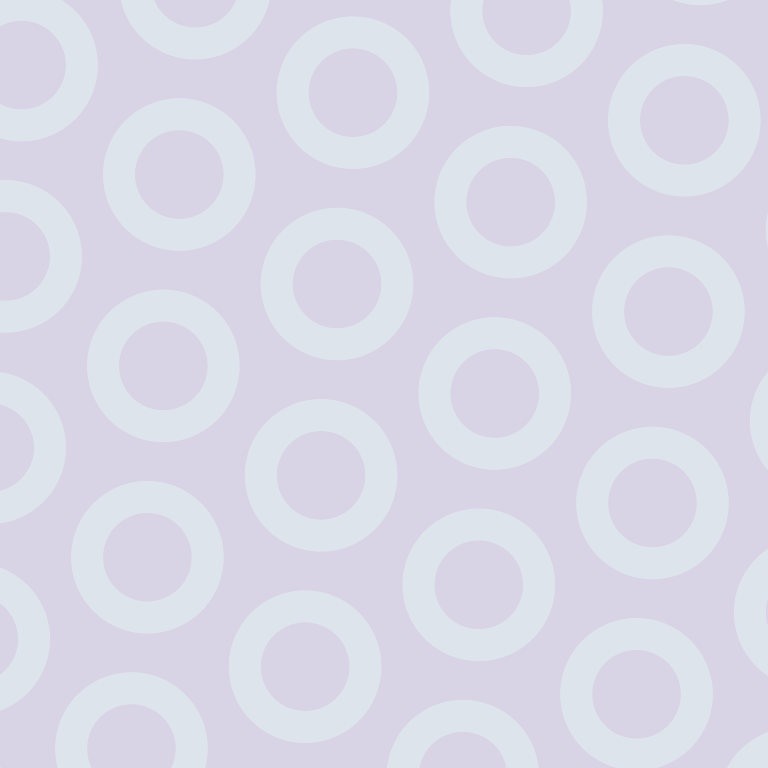
Give the GLSL for this pattern, as a three.js fragment shader.

```glsl
// Pale rings on a lilac ground, set on a tilted triangular lattice.
varying vec2 vUv;

const vec3 GROUND_COLOR = vec3(0.851, 0.831, 0.898);
const vec3 RING_COLOR = vec3(0.867, 0.894, 0.922);
const float SPACING = 0.25;             // distance between neighbouring ring centres
const float TILT = 0.4405;              // lattice rotation in radians
const vec2 ANCHOR = vec2(0.4388, 0.6302); // centre of one ring
const float RING_RADIUS = 0.0785;       // radius of the band's centre line
const float RING_WIDTH = 0.0417;

// Rotates a point clockwise by the given angle.
vec2 rotateClockwise(vec2 p, float angle) {
  float c = cos(angle);
  float s = sin(angle);
  return vec2(c * p.x + s * p.y, c * p.y - s * p.x);
}

// Distance to the nearest point of a rectangular grid.
float gridDistance(vec2 p, vec2 cell) {
  return length(p - cell * floor(p / cell + 0.5));
}

// A triangular lattice is two rectangular grids offset by half a cell.
float latticeDistance(vec2 p) {
  vec2 cell = SPACING * vec2(1.0, sqrt(3.0));
  return min(gridDistance(p, cell), gridDistance(p - 0.5 * cell, cell));
}

void main() {
  vec2 p = rotateClockwise(vUv - ANCHOR, TILT);

  // Signed distance to the ring band, negative inside
  float band = abs(latticeDistance(p) - RING_RADIUS) - 0.5 * RING_WIDTH;

  // Edge smoothing about one pixel wide
  float edge = 0.5 * max(fwidth(vUv.x), fwidth(vUv.y)) + 1e-5;
  float coverage = 1.0 - smoothstep(-edge, edge, band);

  gl_FragColor = vec4(mix(GROUND_COLOR, RING_COLOR, coverage), 1.0);
}
```
